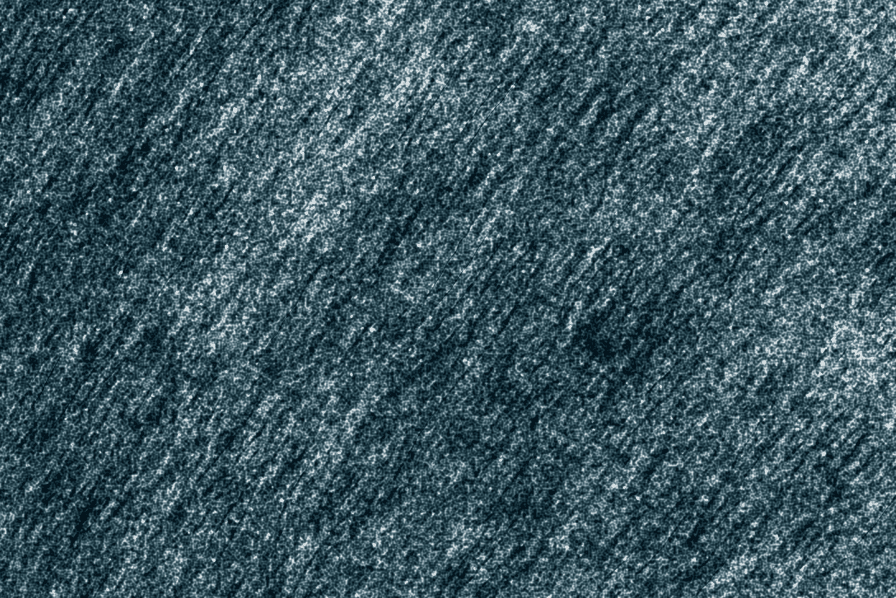
Write a WebGL 2 fragment shader that draws this texture.

```glsl
#version 300 es
precision highp float;
// Weathered blue-grey stone, brushed with slanted grooves and covered in fine grain.

uniform vec2 u_resolution;
out vec4 fragColor;

// Lengths and frequencies are relative to the canvas height.
const float GROOVE_ANGLE = 1.02;
const float GROOVE_BEND = 0.08;
const float WOBBLE = 0.0016;
const vec2 PATCH_FREQ = vec2(6.0, 2.2);     // across, along the grooves
const vec2 STREAK_FREQ = vec2(30.0, 5.0);
const vec2 SCRATCH_FREQ = vec2(72.0, 13.0);
const vec2 GROOVE_FREQ = vec2(38.0, 4.0);
const vec2 MOTTLE_FREQ = vec2(85.0, 45.0);
const vec2 GRAIN_FREQ = vec2(150.0, 105.0);
const float GRIT_FREQ = 235.0;
const float GROOVE_WIDTH = 0.42;
const float GROOVE_DEPTH = 1.15;
const float SPECK_FREQ = 52.0;
const float SPECK_SHARE = 0.14;
const float PIT_SHARE = 0.10;
const float TONE_BIAS = 0.05;
const vec3 DEEP = vec3(0.010, 0.080, 0.115);
const vec3 SHADOW = vec3(0.050, 0.150, 0.190);
const vec3 MIDTONE = vec3(0.210, 0.330, 0.370);
const vec3 LIGHT = vec3(0.450, 0.550, 0.590);
const vec3 PALE = vec3(0.840, 0.880, 0.890);

uint hashBits(vec2 cell, uint seed) {
    uvec2 q = uvec2(ivec2(cell));
    uint h = q.x * 0x9E3779B1u ^ (q.y + seed * 0x27D4EB2Fu) * 0x85EBCA6Bu;
    h = (h ^ (h >> 15)) * 0x2C1B3C6Du;
    h = (h ^ (h >> 13)) * 0x297A2D39u;
    return h ^ (h >> 16);
}

float hash(vec2 cell, uint seed) {
    return float(hashBits(cell, seed) >> 8) / 16777216.0;
}

float cornerSlope(vec2 cell, vec2 offset, uint seed) {
    float a = 6.28319 * hash(cell, seed);
    return dot(vec2(cos(a), sin(a)), offset);
}

// Gradient noise scaled to about unit variance.
float noise(vec2 p, uint seed) {
    vec2 i = floor(p), f = p - i;
    vec2 w = f * f * f * (f * (f * 6.0 - 15.0) + 10.0);
    vec2 e = vec2(1.0, 0.0);
    float low = mix(cornerSlope(i, f, seed), cornerSlope(i + e, f - e, seed), w.x);
    float high = mix(cornerSlope(i + e.yx, f - e.yx, seed), cornerSlope(i + 1.0, f - 1.0, seed), w.x);
    return 4.0 * mix(low, high, w.y);
}

// Sparse round dots, one candidate per cell.
float dots(vec2 p, float share, uint seed) {
    vec2 cell = floor(p);
    vec2 centre = 0.3 + 0.4 * vec2(hash(cell, seed), hash(cell, seed + 1u));
    float radius = mix(0.08, 0.20, hash(cell, seed + 2u));
    float present = step(hash(cell, seed + 3u), share);
    float d = length(p - cell - centre);
    return present * (1.0 - smoothstep(radius * 0.5, radius + 0.08, d));
}

float glow(vec2 p, vec2 centre, vec2 size) {
    vec2 d = (p - centre) / size;
    return exp(-dot(d, d));
}

// Curved frame: x runs across the grooves, y along them.
vec2 grooveFrame(vec2 p) {
    float c = cos(GROOVE_ANGLE), s = sin(GROOVE_ANGLE);
    return vec2(p.x * s - p.y * c - GROOVE_BEND * p.x * p.x, p.x * c + p.y * s);
}

vec3 toneColour(float v) {
    vec3 col = mix(DEEP, SHADOW, smoothstep(0.07, 0.15, v));
    col = mix(col, MIDTONE, clamp((v - 0.15) / 0.18, 0.0, 1.0));
    col = mix(col, LIGHT, clamp((v - 0.33) / 0.22, 0.0, 1.0));
    return mix(col, PALE, clamp((v - 0.55) / 0.33, 0.0, 1.0));
}

void main() {
    vec2 p = gl_FragCoord.xy / u_resolution.y;
    vec2 g = grooveFrame(p);

    // Broad worn and shaded areas
    float tone = TONE_BIAS + 0.18 * noise(g * PATCH_FREQ, 1u);
    tone += 0.65 * glow(g, vec2(0.05, 0.85), vec2(0.09, 0.38));
    tone += 0.70 * glow(p, vec2(1.45, 0.95), vec2(0.28, 0.25));
    tone += 0.35 * glow(p, vec2(1.50, 0.30), vec2(0.28, 0.35));
    tone -= 0.45 * glow(p, vec2(0.00, 0.45), vec2(0.32, 0.60));

    // Streaks and thin dark grooves
    g.x += WOBBLE * (noise(p * 7.0, 2u) + 0.5 * noise(p * 40.0, 3u));
    tone += 0.24 * noise(g * STREAK_FREQ, 4u) + 0.36 * noise(g * SCRATCH_FREQ, 5u);
    float groove = 1.0 - smoothstep(0.0, GROOVE_WIDTH, abs(noise(g * GROOVE_FREQ, 6u)));
    float wear = smoothstep(-1.3, 0.9, noise(g * vec2(9.0, 4.0), 7u));
    tone -= GROOVE_DEPTH * groove * wear;

    // Grain, specks and pits
    tone += 0.36 * noise(g * MOTTLE_FREQ, 8u);
    tone += 0.58 * noise(g * GRAIN_FREQ, 9u) + 0.58 * noise(p * GRIT_FREQ + 0.37, 10u);
    tone += 1.5 * dots(p * SPECK_FREQ, SPECK_SHARE, 11u);
    tone -= 1.3 * dots(p * SPECK_FREQ * 0.8 + 5.3, PIT_SHARE, 21u);

    // Skewed brightness curve, then the colour ramp
    tone = max(tone, -2.5);
    float value = 0.318 + 0.165 * tone + 0.033 * tone * tone;
    value -= 0.07 * smoothstep(-1.1, -2.4, tone);
    fragColor = vec4(toneColour(value), 1.0);
}
```
